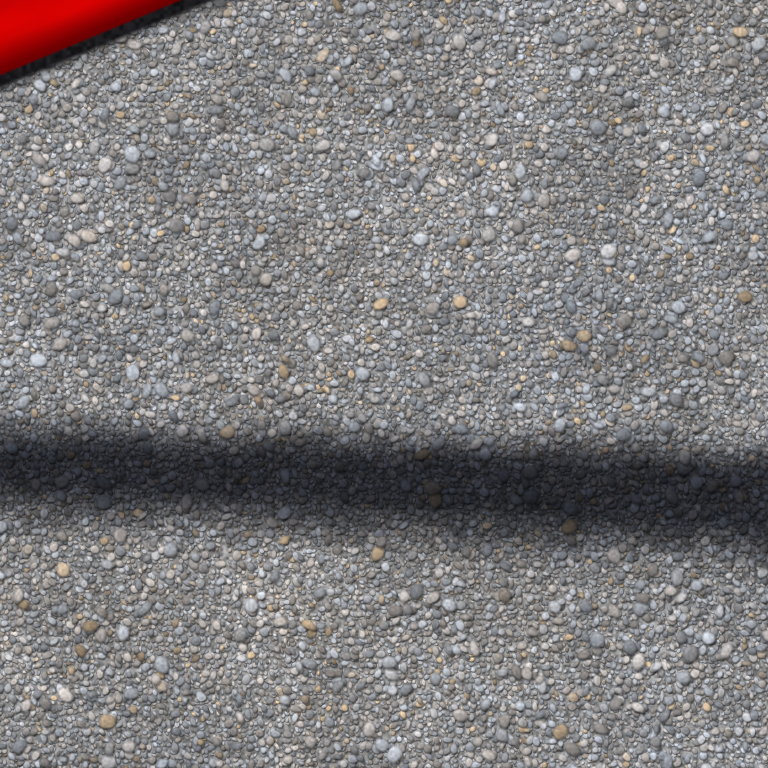
Reproduce this texture procedurally as a WebGL 1 fragment shader.

```glsl
precision highp float;
uniform vec2 u_resolution;

const vec2 LIGHT_DIR = vec2(-0.45, 0.89);

float hash(vec2 p, float seed) {
  vec3 q = fract(vec3(p.xyx) * vec3(0.1031, 0.1030, 0.0973) + seed * 0.137);
  q += dot(q, q.yzx + 33.33);
  return fract((q.x + q.y) * q.z);
}

float noise(vec2 p, float seed) {
  vec2 i = floor(p);
  vec2 f = fract(p);
  f = f * f * (3.0 - 2.0 * f);
  float low = mix(hash(i, seed), hash(i + vec2(1.0, 0.0), seed), f.x);
  float high = mix(hash(i + vec2(0.0, 1.0), seed), hash(i + vec2(1.0), seed), f.x);
  return mix(low, high, f.y);
}

float fbm(vec2 p, float seed) {
  float sum = 0.0;
  float weight = 0.5;
  for (int i = 0; i < 4; i++) {
    sum += weight * noise(p, seed + float(i));
    p = p * 2.03 + 7.1;
    weight *= 0.5;
  }
  return sum / 0.9375;
}

vec3 stoneColor(float tone, float hue) {
  vec3 tint = mix(vec3(0.97, 1.0, 1.045), vec3(1.025, 0.995, 0.975), smoothstep(0.25, 0.75, hue));
  return tone * mix(tint, vec3(1.1, 0.98, 0.82), smoothstep(0.93, 0.98, hue));
}

// Lays randomly turned oval stones, with contact shadows, over a ground colour
vec3 layStones(vec3 ground, vec2 uv, float cells, float density, float pixel, float seed) {
  vec2 p = uv * cells;
  vec2 cell = floor(p);
  float soft = 0.7 * pixel * cells + 0.04;
  for (int j = -1; j <= 1; j++) {
    for (int i = -1; i <= 1; i++) {
      vec2 id = cell + vec2(float(i), float(j));
      float present = step(hash(id, seed), density);
      vec2 jitter = vec2(hash(id, seed + 1.0), hash(id, seed + 2.0));
      vec2 offset = p - id - mix(vec2(0.15), vec2(0.85), jitter);
      float angle = 3.1416 * hash(id, seed + 3.0);
      mat2 turn = mat2(cos(angle), -sin(angle), sin(angle), cos(angle));
      float size = mix(0.34, 0.62, hash(id, seed + 4.0));
      vec2 radii = size * vec2(1.0, mix(0.55, 0.9, hash(id, seed + 5.0)));
      float body = (length(turn * offset / radii) - 1.0) * radii.y;
      float contact = (length(turn * (offset + LIGHT_DIR * 0.16) / radii) - 1.0) * radii.y;
      float cover = present * (1.0 - smoothstep(-soft, soft, body));
      float shade = present * (1.0 - smoothstep(-0.12, 0.14, contact));
      float tone = mix(0.48, 0.76, hash(id, seed + 6.0));
      tone += 0.12 * dot(offset, LIGHT_DIR) / size;
      tone *= 1.0 - 0.16 * smoothstep(-0.18, 0.0, body);
      ground *= 1.0 - 0.42 * shade;
      ground = mix(ground, stoneColor(tone, hash(id, seed + 7.0)), cover);
    }
  }
  return ground;
}

vec3 gravel(vec2 uv, float pixel) {
  vec2 bent = uv + 0.003 * vec2(noise(uv * 90.0, 3.0), noise(uv * 90.0, 4.0));
  vec3 color = vec3(mix(0.36, 0.68, noise(uv * 260.0, 9.0)));
  color = layStones(color, bent, 145.0, 0.95, pixel, 11.0);
  color = layStones(color, bent + 0.37, 92.0, 0.55, pixel, 23.0);
  color = layStones(color, bent + 0.71, 56.0, 0.13, pixel, 37.0);
  color *= mix(0.93, 1.13, noise(uv * 330.0, 51.0));
  color *= mix(0.9, 1.16, fbm(uv * 9.0, 61.0));
  return color * mix(vec3(1.02, 1.0, 0.975), vec3(0.99, 1.0, 1.02), fbm(uv * 5.0, 71.0));
}

// Soft band that drops and widens to the right
float shadowBand(vec2 uv) {
  float ragged = 0.022 * (fbm(uv * vec2(22.0, 30.0), 81.0) - 0.5);
  float top = 0.452 - 0.033 * uv.x + ragged;
  float bottom = 0.333 - 0.062 * uv.x + ragged;
  float upper = 1.0 - smoothstep(top - 0.045, top + 0.032, uv.y);
  return upper * smoothstep(bottom - 0.045, bottom + 0.055, uv.y);
}

// Glossy red panel with brighter streaks along its slope
vec3 redPanel(vec2 uv, float inside) {
  float streak = fbm(vec2(uv.x * 9.0, inside * 34.0), 91.0);
  float glow = smoothstep(0.0, 0.045, inside) * mix(0.72, 1.08, streak);
  return mix(vec3(0.42, 0.0, 0.005), vec3(0.86, 0.01, 0.01), glow);
}

void main() {
  vec2 uv = gl_FragCoord.xy / u_resolution;
  float pixel = 1.0 / min(u_resolution.x, u_resolution.y);

  vec3 color = gravel(uv, pixel);
  color *= mix(vec3(1.0), vec3(0.29, 0.30, 0.335), shadowBand(uv));

  // Corner panel and its dark rim
  float panel = (uv.y - 0.902 - 0.415 * uv.x) * 0.924;
  float rim = (uv.y - 0.886 - 0.410 * uv.x) * 0.925;
  color *= 1.0 - 0.3 * smoothstep(-0.018, 0.0, rim);
  vec3 rimColor = vec3(0.09, 0.09, 0.10) * mix(0.6, 1.6, noise(uv * 190.0, 97.0));
  color = mix(color, rimColor, smoothstep(-0.003 - pixel, 0.003 + pixel, rim));
  color = mix(color, redPanel(uv, panel), smoothstep(-0.001 - pixel, 0.001 + pixel, panel));

  gl_FragColor = vec4(clamp(color, 0.0, 1.0), 1.0);
}
```
